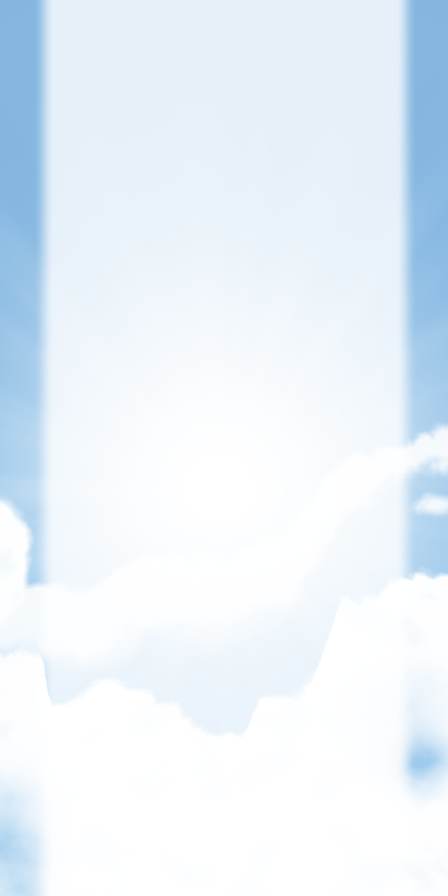
Write a Shadertoy shader that draws this background.

```glsl
#define SKY_TOP vec3(0.52, 0.715, 0.88)
#define SKY_LOW vec3(0.57, 0.765, 0.915)
#define CLOUD_LIT vec3(0.995, 0.998, 1.0)
#define CLOUD_SHADE vec3(0.80, 0.89, 0.96)
#define SUN vec2(0.49, 0.90)
#define GLOW_RADIUS 0.48
#define RAY_STRENGTH 0.13
#define PANEL_LEFT 0.098
#define PANEL_RIGHT 0.907
#define PANEL_SOFT 0.023
#define PANEL_OPACITY 0.79
#define PUFF_SIZE 0.045

vec2 gradientAt(vec2 cell) {
    vec2 h = vec2(dot(cell, vec2(127.1, 311.7)), dot(cell, vec2(269.5, 183.3)));
    return -1.0 + 2.0 * fract(sin(h) * 43758.5);
}

float gradientNoise(vec2 p) {
    vec2 i = floor(p), f = fract(p);
    vec2 u = f * f * f * (f * (f * 6.0 - 15.0) + 10.0);
    vec2 e = vec2(1.0, 0.0);
    float low = mix(dot(gradientAt(i), f), dot(gradientAt(i + e), f - e), u.x);
    float high = mix(dot(gradientAt(i + e.yx), f - e.yx), dot(gradientAt(i + 1.0), f - 1.0), u.x);
    return mix(low, high, u.y);
}

float fbm(vec2 p) {
    float sum = 0.0, amp = 0.5;
    for (int i = 0; i < 4; i++) {
        sum += amp * gradientNoise(p);
        p = p * 2.03 + 17.3;
        amp *= 0.5;
    }
    return sum;
}

// Rounded lobes with narrow creases
float billow(vec2 p) {
    float sum = 0.0, amp = 0.5;
    for (int i = 0; i < 4; i++) {
        sum += amp * abs(gradientNoise(p));
        p = p * 2.1 + 9.7;
        amp *= 0.5;
    }
    return sum;
}

float blob(vec2 p, vec2 center, vec2 radius) {
    return (1.0 - length((p - center) / radius)) * min(radius.x, radius.y);
}

float softSpot(vec2 p, vec2 center, vec2 radius) {
    vec2 d = (p - center) / radius;
    return exp(-dot(d, d));
}

// Skyline of the large foreground bank
float bankHeight(float x) {
    float bump = (x - 0.25) / 0.09;
    return 0.425 + 0.125 * (1.0 - smoothstep(0.085, 0.12, x))
        + 0.07 * exp(-bump * bump)
        - 0.055 * smoothstep(0.36, 0.5, x)
        + 0.09 * smoothstep(0.54, 0.59, x)
        + 0.21 * smoothstep(0.68, 0.77, x)
        + 0.06 * smoothstep(0.80, 0.93, x);
}

// Skyline of the distant cloud climbing to the right
float ridgeHeight(float x) {
    return 0.70 + 0.07 * smoothstep(0.18, 0.32, x)
        + 0.05 * smoothstep(0.48, 0.62, x)
        + 0.18 * smoothstep(0.60, 0.80, x)
        + 0.05 * smoothstep(0.84, 0.98, x);
}

vec3 skyColor(vec2 p) {
    vec3 sky = mix(SKY_LOW, SKY_TOP, smoothstep(0.5, 1.7, p.y));
    vec2 d = p - SUN;
    float angle = atan(d.x, d.y);
    float rays = gradientNoise(vec2(angle * 7.0, 2.4)) + 0.5 * gradientNoise(vec2(angle * 17.0, 8.6));
    float reach = smoothstep(0.1, 0.4, length(d)) * (1.0 - smoothstep(0.6, 1.15, length(d)));
    d *= vec2(1.12, d.y < 0.0 ? 1.5 : 1.0) / GLOW_RADIUS;
    float glow = exp(-dot(d, d)) + RAY_STRENGTH * rays * reach;
    return mix(sky, vec3(1.0), clamp(glow, 0.0, 1.0));
}

void mainImage(out vec4 fragColor, in vec2 fragCoord) {
    vec2 p = fragCoord / iResolution.xy * vec2(1.0, 2.0);
    vec3 color = skyColor(p);

    // Puffy displacement shared by all clouds
    vec2 warped = p + 0.025 * vec2(fbm(p * 9.0), fbm(p * 9.0 + 31.0));
    float puffs = PUFF_SIZE * (billow(warped * 11.0) * 2.0 - 0.4);
    float wisps = fbm(p * vec2(7.0, 9.0) + 4.0);

    // Distant ridge and its small detached cloud
    float depth = ridgeHeight(warped.x) - warped.y + puffs;
    float thickness = mix(0.17, 0.075, smoothstep(0.65, 0.92, p.x));
    float ridge = smoothstep(-0.008, 0.02, depth)
        * (1.0 - smoothstep(thickness * 0.7, thickness * 1.4, depth + 0.08 * wisps));
    float islet = smoothstep(-0.01, 0.015, blob(warped, vec2(0.975, 0.87), vec2(0.05, 0.027)) + 0.5 * puffs);
    color = mix(color, CLOUD_LIT, max(ridge * 0.9, islet * 0.85));

    // Foreground bank with the tall puff on the left
    float bankDepth = bankHeight(warped.x) - warped.y + puffs;
    float tower = blob(warped, vec2(-0.005, 0.745), vec2(0.078, 0.145)) + 0.4 * puffs;
    float bank = smoothstep(-0.008, 0.014, max(bankDepth, tower));

    // Blue openings near the lower sides
    float gaps = 0.95 * softSpot(warped, vec2(0.945, 0.305), vec2(0.055, 0.055))
        + 0.8 * softSpot(warped, vec2(0.015, 0.10), vec2(0.085, 0.12));
    bank *= 1.0 - clamp(gaps * (1.0 + 1.2 * wisps), 0.0, 0.9);
    float shade = 0.28 * smoothstep(-0.05, 0.35, wisps)
        + 0.45 * softSpot(p, vec2(0.90, 0.40), vec2(0.11, 0.10));
    color = mix(color, mix(CLOUD_LIT, CLOUD_SHADE, clamp(shade, 0.0, 1.0)), bank);

    // Translucent white panel with feathered sides
    float panel = smoothstep(PANEL_LEFT - PANEL_SOFT, PANEL_LEFT + PANEL_SOFT, p.x)
        * (1.0 - smoothstep(PANEL_RIGHT - PANEL_SOFT, PANEL_RIGHT + PANEL_SOFT, p.x));
    color = mix(color, vec3(1.0), panel * PANEL_OPACITY);

    fragColor = vec4(color, 1.0);
}
```
